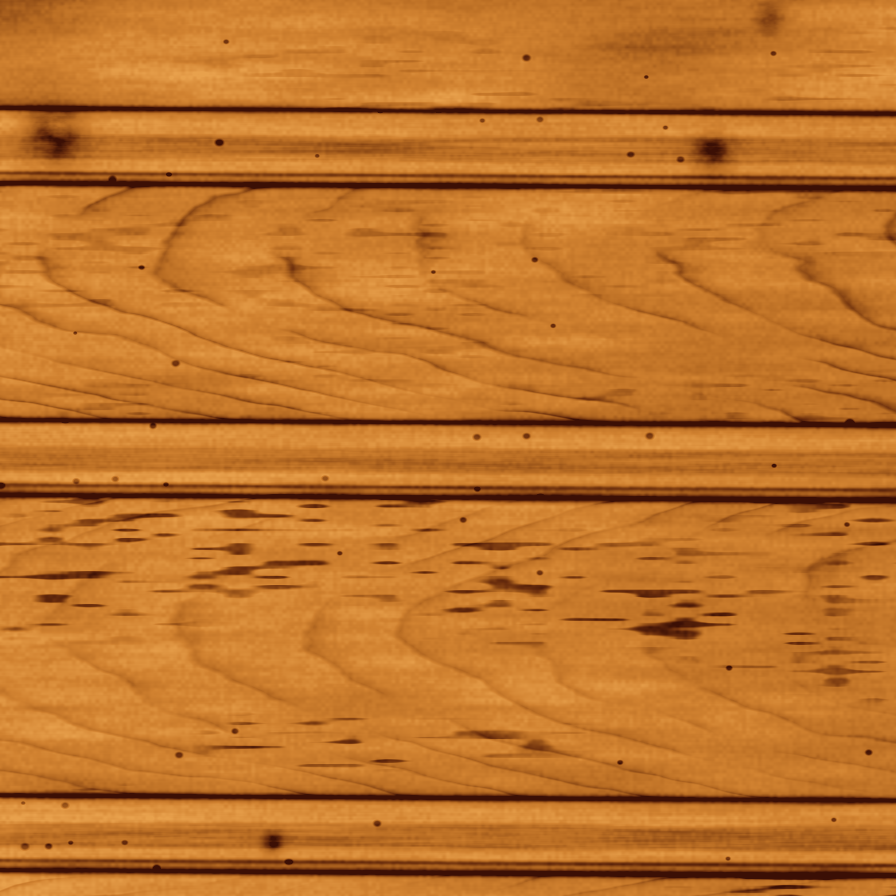
Write a WebGL 1 fragment shader that draws this texture.

```glsl
precision highp float;
// Honey-stained pine boards with beaded joints, arched grain, dark flecks, knots and wormholes.
uniform vec2 u_resolution;

const float BEAD_COUNT = 3.0;
const float BEAD_HALF = 0.041;
const float JOINT_TILT = 0.006;

float hash(vec2 p) {
  return fract(sin(dot(p, vec2(127.1, 311.7))) * 43758.55);
}

float noise(vec2 p) {
  vec2 i = floor(p), f = fract(p);
  f = f * f * (3.0 - 2.0 * f);
  float low = mix(hash(i), hash(i + vec2(1.0, 0.0)), f.x);
  float high = mix(hash(i + vec2(0.0, 1.0)), hash(i + 1.0), f.x);
  return mix(low, high, f.y);
}

float fbm(vec2 p) {
  float sum = 0.0, amp = 0.53;
  for (int i = 0; i < 4; i++) {
    sum += amp * noise(p);
    p = p * 2.07 + 13.7;
    amp *= 0.5;
  }
  return sum;
}

float softLine(float d, float width) {
  return exp(-d * d / (width * width));
}

// Beads sit at slightly uneven heights, measured from the top edge.
float beadCentre(float k) {
  return 0.165 + 0.348 * k + 0.0355 * k * (k - 1.0);
}

// Stain colour from darkest (0) to lightest (1).
vec3 stain(float tone) {
  float t = clamp(tone, 0.0, 1.0) * 5.0;
  vec3 c = mix(vec3(0.23, 0.06, 0.02), vec3(0.42, 0.18, 0.05), clamp(t, 0.0, 1.0));
  c = mix(c, vec3(0.58, 0.31, 0.09), clamp(t - 1.0, 0.0, 1.0));
  c = mix(c, vec3(0.73, 0.43, 0.14), clamp(t - 2.0, 0.0, 1.0));
  c = mix(c, vec3(0.82, 0.51, 0.19), clamp(t - 3.0, 0.0, 1.0));
  return mix(c, vec3(0.91, 0.63, 0.30), clamp(t - 4.0, 0.0, 1.0));
}

// Nested growth-ring arches whose tips point left along the axis.
float arches(vec2 p, float axis, float seed) {
  float dy = p.y - axis + 0.03 * (noise(p * vec2(5.0, 9.0) + seed) - 0.5);
  float wobble = 0.13 * fbm(p * vec2(5.0, 15.0) + seed);
  float ring = fract((p.x - 15.0 * dy * dy + wobble) * 7.5);
  float edge = max(exp(-8.0 * ring), smoothstep(0.9, 1.0, ring));
  return edge * smoothstep(0.15, 0.65, noise(p * vec2(9.0, 22.0) + seed));
}

// Short dark pores gathered in patches.
float flecks(vec2 p, float seed) {
  float pores = smoothstep(0.62, 0.9, noise(p * vec2(24.0, 190.0) + seed));
  return pores * smoothstep(0.42, 0.7, noise(p * vec2(4.0, 15.0) + seed));
}

// Round holes, one at most in each cell.
float wormholes(vec2 p, float cells, float chance) {
  vec2 id = floor(p * cells);
  vec2 centre = (id + 0.2 + 0.6 * vec2(hash(id + 3.1), hash(id + 8.3))) / cells;
  float radius = mix(0.0025, 0.0055, hash(id + 5.7));
  float d = length((p - centre) * vec2(0.8, 1.0));
  return step(hash(id + 1.9), chance) * (1.0 - smoothstep(radius * 0.35, radius, d));
}

float knot(vec2 p, vec2 centre, float radius) {
  float d = length(p - centre) / radius;
  float ragged = 0.35 + 1.1 * fbm(p * vec2(45.0, 80.0));
  return exp(-d * d) * ragged;
}

// Tone across a bead: wide highlight, worn hollow, narrow highlight.
float beadTone(vec2 p, float d, float seed) {
  float streak = fbm(p * vec2(5.0, 130.0) + seed) - 0.5;
  float hollow = smoothstep(-0.016, -0.008, d) * (1.0 - smoothstep(0.012, 0.019, d));
  return 0.92 - 0.28 * hollow + streak * mix(0.25, 0.65, hollow) - 0.08 * p.x;
}

float grooves(float d, float x, float seed) {
  float wear = 0.8 + 0.4 * noise(vec2(x * 14.0, seed));
  float upper = 0.82 * softLine(d + BEAD_HALF, 0.0038 * wear) + 0.16 * softLine(d + BEAD_HALF, 0.009);
  float lower = 0.55 * softLine(d - 0.031, 0.003 * wear) + 0.9 * softLine(d - 0.0425, 0.0042 * wear);
  return upper + lower + 0.28 * softLine(d - 0.037, 0.006);
}

void main() {
  vec2 p = gl_FragCoord.xy / u_resolution;
  p.y = 1.0 - p.y;
  float level = p.y - JOINT_TILT * (p.x - 0.5);

  // Find the board and the nearest bead.
  float board = 0.0, bead = 0.0, d = 9.0;
  for (float k = 0.0; k < BEAD_COUNT; k++) {
    float offset = level - beadCentre(k);
    board += step(0.0, offset);
    if (abs(offset) < abs(d)) { d = offset; bead = k; }
  }
  float seed = board * 17.3;
  float archedBoard = 1.0 - step(0.5, abs(board - 1.0));
  float fleckedBoard = step(1.5, board);
  float plainTop = 1.0 - step(0.5, board);

  // Flat board: mottling, fine streaks and grain figure.
  float mottle = fbm(p * vec2(4.0, 13.0) + seed) - 0.5;
  float streak = fbm(p * vec2(6.0, 75.0) + seed) - 0.5;
  float tone = 0.84 + mottle * (0.32 + 0.4 * plainTop) + 0.3 * streak - 0.12 * p.x;
  float figure = 0.36 * archedBoard + 0.22 * fleckedBoard;
  tone -= figure * arches(p, 0.275 + 0.435 * (board - 1.0), seed);
  tone -= flecks(p, seed) * (0.22 + 0.4 * fleckedBoard);

  // Beaded joint.
  float onBead = 1.0 - smoothstep(BEAD_HALF - 0.002, BEAD_HALF + 0.001, abs(d));
  tone = mix(tone, beadTone(p, d, bead * 9.1), onBead);

  // Knots, holes, grooves and surface speckle.
  tone -= 0.65 * knot(p, vec2(0.06, 0.15), 0.033) + 0.6 * knot(p, vec2(0.795, 0.17), 0.021);
  tone -= 0.5 * knot(p, vec2(0.86, 0.02), 0.016) + 0.7 * knot(p, vec2(0.305, 0.94), 0.011);
  tone -= 0.6 * wormholes(p, 9.0, 0.4) + 0.5 * onBead * wormholes(p + 0.37, 17.0, 0.3);
  tone -= grooves(d, p.x, bead * 4.7);
  tone += 0.11 * (noise(p * 230.0) - 0.5);
  gl_FragColor = vec4(stain(tone), 1.0);
}
```
